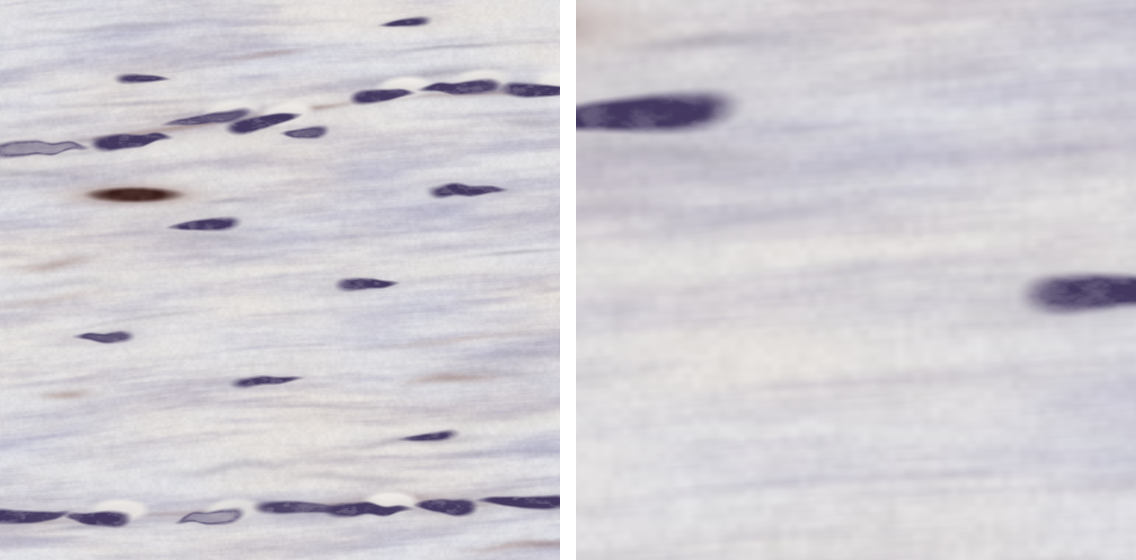
Left, the full canvas; right, a detail of the centre.
A Shadertoy shader for this texture:

```glsl
// Stained muscle tissue: pale lengthwise fibres with slender violet nuclei and one brown cell.
#define PAPER vec3(0.885, 0.878, 0.882)
#define FIBRE vec3(0.735, 0.715, 0.775)
#define NUCLEUS vec3(0.27, 0.225, 0.38)
#define NUCLEUS_PALE vec3(0.48, 0.45, 0.56)
#define BROWN vec3(0.22, 0.11, 0.10)
#define RUST vec3(0.56, 0.43, 0.40)
#define LACUNA vec3(0.935, 0.925, 0.91)
#define BLUR 0.0035
#define FIBRE_SLOPE 0.07
#define CHAIN_CELLS 7
#define LOOSE_CELLS 9
#define FAINT_STREAKS 34

float hash(vec2 p) {
    vec3 q = fract(vec3(p.xyx) * 0.1031);
    q += dot(q, q.yzx + 33.33);
    return fract((q.x + q.y) * q.z);
}

float noise(vec2 p) {
    vec2 i = floor(p), f = fract(p);
    f = f * f * (3.0 - 2.0 * f);
    return mix(mix(hash(i), hash(i + vec2(1, 0)), f.x),
               mix(hash(i + vec2(0, 1)), hash(i + vec2(1, 1)), f.x), f.y);
}

float fbm(vec2 p) {
    float sum = 0.0, weight = 0.5;
    for (int i = 0; i < 4; i++) {
        sum += weight * noise(p);
        p = p * 2.03 + 17.3;
        weight *= 0.5;
    }
    return sum / 0.9375;
}

// Coordinates of p in a spindle of given half size, where its rim has length 1
vec2 spindleSpace(vec2 p, vec2 center, vec2 halfSize, float slope) {
    vec2 axis = normalize(vec2(1.0, slope));
    p -= center;
    return vec2(dot(p, axis), dot(p, vec2(-axis.y, axis.x))) / halfSize;
}

// Soft blob, 1 at the centre
float glow(vec2 q) {
    return exp(-dot(q, q));
}

void drawNucleus(inout vec3 col, vec2 p, vec2 center, vec2 halfSize, float slope, float seed) {
    vec2 q = spindleSpace(p, center, halfSize, slope);
    q.y += 0.7 * (noise(vec2(p.x * 32.0, seed * 91.0)) - 0.5);
    q.y /= 1.0 + 0.4 * clamp(q.x, -1.0, 1.0) * sign(fract(seed * 7.0) - 0.5);
    float edge = (sqrt(pow(abs(q.x), 3.0) + q.y * q.y) - 1.0) * halfSize.y;
    float cover = smoothstep(BLUR, -BLUR, edge);

    // Mottled chromatin; a few cells are washed out and keep only a dark rim
    float washed = smoothstep(0.72, 0.95, seed);
    float rim = smoothstep(-0.006, -0.001, edge);
    float mottle = smoothstep(0.4, 0.8, fbm(p * vec2(70.0, 130.0) + seed * 50.0));
    float pale = clamp(mottle * 0.6 + washed * (0.9 - 0.5 * rim), 0.0, 1.0);
    vec3 body = mix(NUCLEUS, NUCLEUS_PALE, pale);
    col = mix(col, body, cover * (1.0 - 0.4 * washed * (1.0 - rim)));
    col = mix(col, FIBRE * 0.9, 0.35 * (1.0 - cover) * glow(q * vec2(0.75, 0.6)));
}

// Height of the lower (0) and upper (1) nucleus chain
float chainHeight(float x, float upper) {
    return mix(0.07 + 0.03 * smoothstep(0.0, 0.7, x),
               0.735 + 0.1 * smoothstep(-0.1, 0.9, x), upper);
}

vec3 background(vec2 p) {
    vec2 f = vec2(p.x, p.y - FIBRE_SLOPE * p.x + 0.025 * noise(p * vec2(2.5, 4.0)));
    float streak = 0.65 * fbm(f * vec2(3.0, 26.0)) + 0.35 * fbm(f * vec2(9.0, 85.0) + 40.0);
    vec3 col = mix(PAPER, FIBRE, smoothstep(0.36, 0.86, streak));
    float warmth = fbm(f * vec2(4.0, 14.0) + 9.0) - 0.5;
    col += vec3(0.05, 0.01, -0.06) * warmth;

    // Faint violet streaks, some tinged with rust
    for (int i = 0; i < FAINT_STREAKS; i++) {
        float k = float(i);
        vec2 center = vec2(hash(vec2(k, 1.0)), (k + hash(vec2(k, 2.0))) / float(FAINT_STREAKS));
        vec2 size = vec2(mix(0.04, 0.15, hash(vec2(k, 3.0))), mix(0.004, 0.010, hash(vec2(k, 4.0))));
        vec2 q = spindleSpace(p, center, size, FIBRE_SLOPE * 2.0 * hash(vec2(k, 5.0)));
        q.y += 1.4 * (noise(vec2(p.x * 14.0, k * 5.0)) - 0.5);
        vec3 tint = mix(FIBRE * 0.86, RUST, step(0.85, hash(vec2(k, 6.0))));
        col = mix(col, tint, glow(q) * mix(0.15, 0.6, hash(vec2(k, 7.0))));
    }
    return col + 0.03 * (noise(p * 190.0) - 0.5) + 0.025 * (noise(p * 75.0) - 0.5);
}

void mainImage(out vec4 fragColor, in vec2 fragCoord) {
    vec2 p = fragCoord / iResolution.y;
    vec3 col = background(p);

    // Two chains of nuclei, joined by a thread, with bright gaps beside some
    for (int c = 0; c < 2; c++) {
        float upper = float(c);
        float thread = (p.y - chainHeight(p.x, upper)) / 0.005 + 1.6 * (noise(vec2(p.x * 12.0, upper * 7.0)) - 0.5);
        col = mix(col, RUST, 0.55 * exp(-thread * thread) * noise(vec2(p.x * 9.0, upper + 3.0)));
        for (int i = 0; i < CHAIN_CELLS; i++) {
            vec2 id = vec2(float(i) + 11.0, upper * 20.0 + 5.0);
            float x = (float(i) + 0.2 + 0.6 * hash(id)) / float(CHAIN_CELLS);
            vec2 center = vec2(x, chainHeight(x, upper) + 0.026 * (hash(id + 3.0) - 0.5));
            vec2 size = vec2(mix(0.05, 0.085, hash(id + 5.0)), mix(0.008, 0.0135, hash(id + 7.0)));
            float slope = (chainHeight(x + 0.05, upper) - chainHeight(x - 0.05, upper)) / 0.1
                        + 0.12 * (hash(id + 9.0) - 0.5);
            vec2 gap = spindleSpace(p, center + vec2(0.04, 0.013), vec2(0.055, 0.022), slope);
            col = mix(col, LACUNA, step(0.55, hash(id + 13.0)) * smoothstep(1.1, 0.6, length(gap)));
            drawNucleus(col, p, center, size, slope, hash(id + 15.0));
        }
    }

    // Loose small nuclei between the chains
    for (int i = 0; i < LOOSE_CELLS; i++) {
        vec2 id = vec2(float(i) + 51.0, 8.0);
        vec2 center = vec2(0.12 + 0.76 * fract(0.85 + 0.618 * float(i)),
                           0.2 + 0.09 * (float(i) + 0.5 * hash(id)));
        vec2 size = vec2(mix(0.03, 0.07, hash(id + 2.0)), mix(0.006, 0.010, hash(id + 4.0)));
        drawNucleus(col, p, center, size, 0.16 * hash(id + 6.0) - 0.02, 0.85 * hash(id + 8.0));
    }

    // Brown cell with a blurred halo
    vec2 q = spindleSpace(p, vec2(0.24, 0.652), vec2(0.08, 0.013), 0.0);
    col = mix(col, RUST, 0.8 * glow(q * vec2(0.8, 0.75)));
    col = mix(col, BROWN, smoothstep(1.25, 0.55, length(q)) * (0.8 + 0.2 * noise(p * 90.0)));

    fragColor = vec4(clamp(col, 0.0, 1.0), 1.0);
}
```
